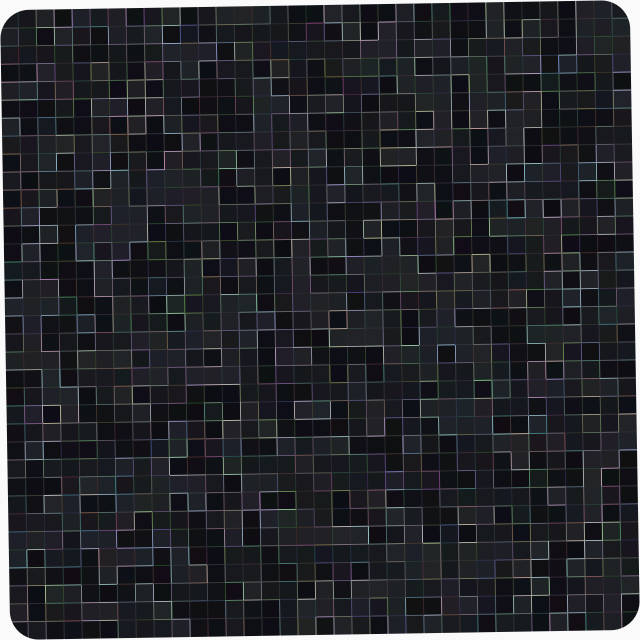
A three.js fragment shader for this pattern:

```glsl
// Tilted dark rounded panel of 35 x 35 tiles, with thin lines glowing where neighbours differ.
#define TILES 35.0
#define PANEL_SIZE 0.984
#define TILT 0.0163
#define CORNER_RADIUS 0.045
#define LINE_WIDTH 0.0014
#define TINT 0.34
#define LINE_BASE 0.15
#define LINE_GAIN 0.50
#define DARK_TILE vec3(0.058, 0.060, 0.080)
#define LIGHT_TILE vec3(0.122, 0.130, 0.150)
#define LINE_TONE vec3(0.97, 1.02, 1.04)
#define PAPER vec3(0.98)

varying vec2 vUv;

vec3 hash3(vec2 cell) {
  vec3 wave = vec3(dot(cell, vec2(127.1, 311.7)),
                   dot(cell, vec2(269.5, 183.3)),
                   dot(cell, vec2(419.2, 371.9)));
  return fract(sin(wave + 1.7) * 43758.545);
}

// Three brightness steps per tile, with a slight shift in each channel.
vec3 tileLevel(vec2 cell) {
  float brightness = floor(hash3(cell + 57.0).x * 3.0) * 0.5;
  return brightness + TINT * (hash3(cell) - 0.5);
}

// Share of a pixel covered by a line whose centre is at the given distance.
float lineCoverage(float dist, float pixel) {
  float halfLine = 0.5 * LINE_WIDTH;
  float halfPixel = 0.5 * pixel;
  float overlap = min(dist + halfPixel, halfLine) - max(dist - halfPixel, -halfLine);
  return clamp(overlap / pixel, 0.0, 1.0);
}

// Line colour grows with the contrast between the two tiles it parts.
vec3 seamColor(vec2 cellA, vec2 cellB) {
  vec3 contrast = abs(tileLevel(cellA) - tileLevel(cellB));
  return (LINE_BASE + LINE_GAIN * contrast) * LINE_TONE;
}

float roundedBox(vec2 p, float halfSize, float radius) {
  vec2 q = abs(p) - halfSize + radius;
  return length(max(q, 0.0)) + min(max(q.x, q.y), 0.0) - radius;
}

void main() {
  float pixel = max(fwidth(vUv.x), 1e-5);

  // Panel coordinates, turned slightly counterclockwise.
  float c = cos(TILT);
  float s = sin(TILT);
  vec2 centred = vUv - 0.5;
  vec2 p = vec2(c * centred.x + s * centred.y, c * centred.y - s * centred.x);
  vec2 grid = (p / PANEL_SIZE + 0.5) * TILES;
  vec2 cell = floor(grid);

  vec3 color = mix(DARK_TILE, LIGHT_TILE, tileLevel(cell));

  // Nearest seam on each axis, left out along the panel rim.
  vec2 seam = floor(grid + 0.5);
  vec2 dist = abs(grid - seam) * PANEL_SIZE / TILES;
  vec2 inner = step(0.5, seam) * step(seam, vec2(TILES - 0.5));
  vec2 cover = inner * vec2(lineCoverage(dist.x, pixel), lineCoverage(dist.y, pixel));

  vec3 upright = seamColor(vec2(seam.x - 1.0, cell.y), vec2(seam.x, cell.y));
  vec3 level = seamColor(vec2(cell.x, seam.y - 1.0), vec2(cell.x, seam.y));
  vec3 withUpright = mix(color, upright, cover.x);
  vec3 withLevel = mix(color, level, cover.y);
  color = max(withUpright, withLevel);

  // Rounded outline on the pale ground.
  float outline = roundedBox(p, 0.5 * PANEL_SIZE, CORNER_RADIUS);
  float panel = clamp(0.5 - outline / pixel, 0.0, 1.0);
  gl_FragColor = vec4(mix(PAPER, color, panel), 1.0);
}
```
